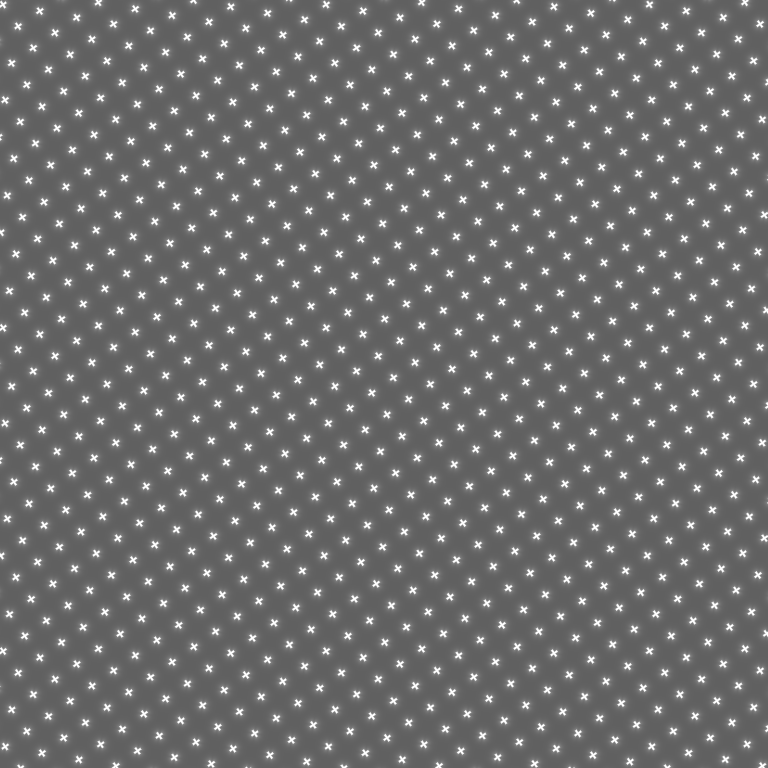
This pattern is drawn by a three.js fragment shader. Its source:

```glsl
varying vec2 vUv;

const float CELLS = 29.0;               // lattice cells per canvas width
const float ANGLE = radians(35.0);      // tilt of the lattice
const vec2 CROSS_PHASE = vec2(0.625, 0.55);

// Lengths below are in cells
const float ARM_LENGTH = 0.15;
const float ARM_HALF_WIDTH = 0.038;
const float EDGE_SOFTNESS = 0.027;
const float GLOW_STRENGTH = 0.16;
const float GLOW_FALLOFF = 11.0;

const vec3 GROUND = vec3(0.376);
const vec3 CROSS_COLOR = vec3(1.0);

vec2 rotateToLattice(vec2 p, float angle) {
  float c = cos(angle);
  float s = sin(angle);
  return vec2(c * p.x + s * p.y, c * p.y - s * p.x);
}

float boxDistance(vec2 p, vec2 halfSize) {
  vec2 d = abs(p) - halfSize;
  return length(max(d, 0.0)) + min(max(d.x, d.y), 0.0);
}

float crossDistance(vec2 p) {
  vec2 arm = vec2(ARM_LENGTH, ARM_HALF_WIDTH);
  return min(boxDistance(p, arm), boxDistance(p, arm.yx));
}

void main() {
  // Tilted square lattice, one cross at the middle of each cell
  vec2 lattice = rotateToLattice(vUv * CELLS, ANGLE);
  vec2 cell = fract(lattice - CROSS_PHASE + 0.5) - 0.5;
  float dist = crossDistance(cell);

  // Soft halo around each cross
  float glow = GLOW_STRENGTH * exp(-GLOW_FALLOFF * max(dist, 0.0));
  vec3 color = GROUND + glow;

  // Solid cross with smoothed edges
  float coverage = 1.0 - smoothstep(-EDGE_SOFTNESS, EDGE_SOFTNESS, dist);
  color = mix(color, CROSS_COLOR, coverage);

  gl_FragColor = vec4(color, 1.0);
}
```
